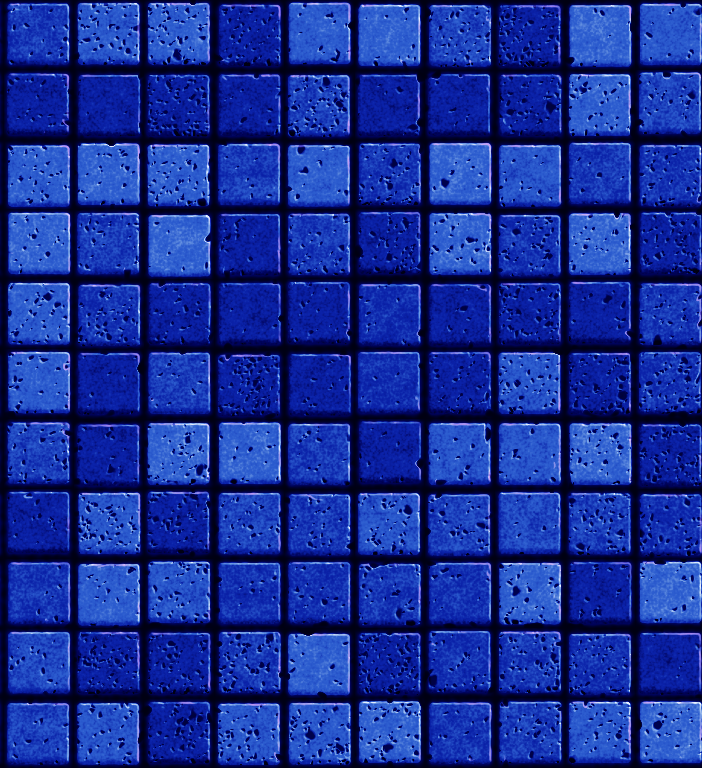
Give the GLSL for this texture, as a WebGL 1 fragment shader.

```glsl
precision highp float;
// Blue tumbled-stone mosaic: 10 by 11 pitted square tiles with dark joints and lit edges.
uniform vec2 u_resolution;

float hash(vec2 p) {
  vec3 a = fract(p.xyx * vec3(0.1031, 0.103, 0.0973));
  a += dot(a, a.yzx + 33.33);
  return fract((a.x + a.y) * a.z);
}

// Gradient noise, about -0.7 to 0.7
float corner(vec2 id, vec2 offset) {
  float angle = 6.2832 * hash(id + 150.0);
  return dot(vec2(cos(angle), sin(angle)), offset);
}

float noise(vec2 p) {
  vec2 i = floor(p), f = p - i;
  vec2 u = f * f * f * (f * (f * 6.0 - 15.0) + 10.0);
  vec2 e = vec2(1.0, 0.0);
  return mix(mix(corner(i, f), corner(i + e, f - e), u.x),
             mix(corner(i + e.yx, f - e.yx), corner(i + 1.0, f - 1.0), u.x), u.y);
}

// Signed distance to one worn tile, in cell units
float tileShape(vec2 p, vec2 seed) {
  vec2 q = abs(p) - 0.385;
  float d = length(max(q, 0.0)) + min(max(q.x, q.y), 0.0) - 0.055;
  float chip = smoothstep(0.32, 0.55, noise(p * 4.5 + seed));
  return d + 0.008 * noise(p * 13.0 + seed) + 0.07 * chip;
}

// Depth of the scattered holes: a fine layer and a sparse coarse one
float pits(vec2 p, float density, float pixel) {
  p += 0.05 * vec2(noise(p * 10.0), noise(p * 10.0 + 40.0));
  float depth = 0.0;
  for (int layer = 0; layer < 2; layer++) {
    float coarse = float(layer);
    float scale = mix(13.0, 6.0, coarse);
    vec2 g = p * scale;
    for (int j = -1; j <= 1; j++) {
      for (int i = -1; i <= 1; i++) {
        vec2 id = floor(g) + vec2(float(i), float(j)) + 71.0 * coarse;
        vec2 center = id - 71.0 * coarse + vec2(hash(id + 5.0), hash(id + 23.0));
        float cluster = 1.0 + 1.4 * noise(id / scale * 3.0);
        float present = step(hash(id + 47.0), density * cluster * mix(1.0, 0.35, coarse));
        float size = hash(id + 61.0);
        float radius = mix(0.16, 0.46, size * size);
        vec2 away = (g - center) * vec2(1.0, mix(0.7, 1.4, hash(id + 83.0)));
        float hole = 1.0 - smoothstep(radius * 0.5, radius + 0.6 * pixel * scale, length(away));
        depth = max(depth, present * hole);
      }
    }
  }
  return depth;
}

// Brightness to colour: black joint, navy, blues, pale glaze
vec3 blueRamp(float v) {
  vec3 c = mix(vec3(0.0, 0.0, 0.07), vec3(0.0, 0.01, 0.35), smoothstep(0.0, 0.22, v));
  c = mix(c, vec3(0.04, 0.13, 0.66), smoothstep(0.2, 0.46, v));
  c = mix(c, vec3(0.17, 0.36, 0.81), smoothstep(0.44, 0.7, v));
  c = mix(c, vec3(0.43, 0.6, 0.89), smoothstep(0.68, 0.92, v));
  return mix(c, vec3(0.9, 0.94, 1.0), smoothstep(0.92, 1.3, v));
}

void main() {
  vec2 grid = gl_FragCoord.xy / u_resolution * vec2(10.0, 11.0) - vec2(0.05, 0.0);
  float pixel = 11.0 / u_resolution.y;
  vec2 id = floor(grid);
  vec2 seed = id * 7.3 + 20.0;

  // Slightly uneven placement
  vec2 jitter = vec2(hash(id + 11.0), hash(id + 31.0)) - 0.5;
  vec2 p = fract(grid) - 0.5 - jitter * vec2(0.02, 0.045);
  float d = tileShape(p, seed);
  float inside = 1.0 - smoothstep(-0.7 * pixel, 0.7 * pixel, d);

  // Stone face: tone per tile, clouding and grain
  float tone = mix(0.5, 0.74, hash(id + 3.0));
  tone = mix(tone, 0.41, step(hash(id + 17.0), 0.24));
  float face = tone + 0.09 * noise(p * 4.0 + seed) + 0.08 * noise(p * 11.0 + seed);
  face += 0.13 * noise(grid * 24.0 + 9.0) + 0.06 * (hash(floor(grid * 46.0)) - 0.5);

  // Holes, lit on their lower left walls
  float wear = hash(id + 41.0);
  float density = mix(0.06, 0.5, wear * wear);
  float hole = pits(grid, density, pixel);
  float wall = pits(grid + 0.022, density, pixel) - hole;
  face += 0.3 * max(wall, 0.0);
  face = mix(face, 0.1, 0.9 * hole);

  // Shaded lower and left bevels, bright upper and right rim
  face -= 0.24 * (1.0 - smoothstep(-0.44, -0.33, p.y));
  face -= 0.1 * (1.0 - smoothstep(-0.44, -0.39, p.x));
  float facing = (d - tileShape(p - 0.02, seed)) / 0.02;
  float rim = smoothstep(-0.04, -0.016, d) * inside;
  float lit = rim * clamp(0.18 + 0.75 * facing, 0.0, 1.0);
  lit *= clamp(0.75 + 0.8 * noise(grid * 7.0), 0.25, 1.1);
  face += 0.5 * lit;

  // Joint: faint blue spill beside each tile
  float joint = 0.22 * exp(-max(d, 0.0) * 26.0) + 0.05 * noise(grid * 9.0);
  vec3 color = blueRamp(mix(joint, face, inside));

  // Violet tint on parts of the rim
  float violet = lit * smoothstep(-0.1, 0.35, noise(grid * 3.0 + 60.0));
  color = mix(color, vec3(0.72, 0.48, 0.95), 0.7 * clamp(violet, 0.0, 1.0));
  gl_FragColor = vec4(color, 1.0);
}
```
